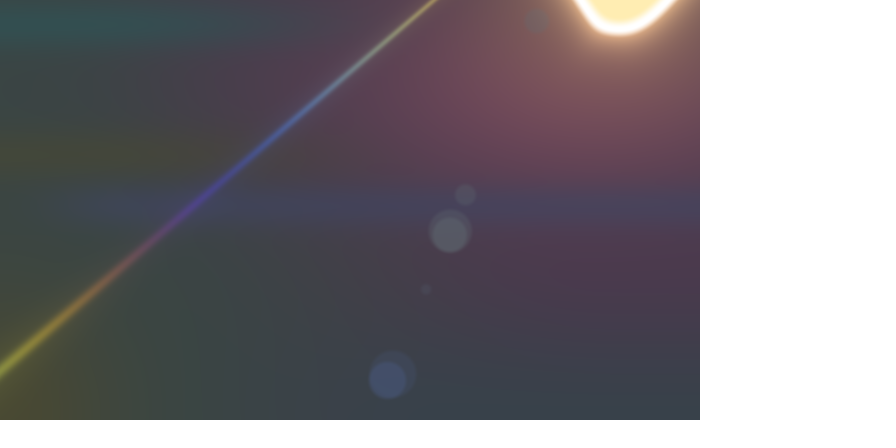
Reproduce this background procedurally as a Shadertoy shader.

```glsl
// A dusky lens flare panel with a prismatic streak and pale ghosts, set on white.

// Layout, in units of the canvas height
const vec2 PANEL_CORNER = vec2(1.5625, 0.0625);
const vec2 STREAK_START = vec2(0.0, 0.172);
const vec2 STREAK_END = vec2(0.969, 1.0);
const vec2 FLARE_CENTRE = vec2(1.39, 1.02);
const float FLARE_RADIUS = 0.100;
const float FLARE_ROUNDING = 90.0;
const float STREAK_WIDTH = 0.011;
const float STREAK_GAIN = 0.23;

// Palette
const vec3 MOSS = vec3(0.225, 0.27, 0.265);
const vec3 SLATE = vec3(0.22, 0.255, 0.29);
const vec3 PLUM = vec3(0.285, 0.225, 0.30);
const vec3 ROSE = vec3(0.44, 0.27, 0.355);
const vec3 TEAL = vec3(0.19, 0.32, 0.33);
const vec3 OLIVE = vec3(0.29, 0.285, 0.19);
const vec3 INDIGO = vec3(0.25, 0.27, 0.38);
const vec3 AMBER = vec3(0.63, 0.49, 0.36);
const vec3 CREAM = vec3(1.0, 0.93, 0.70);

// Ghost discs: centre, radius, opacity
const int GHOST_COUNT = 7;
const vec4 GHOSTS[GHOST_COUNT] = vec4[](
    vec4(1.005, 0.484, 0.050, 0.32), vec4(1.004, 0.476, 0.040, 0.45),
    vec4(1.039, 0.565, 0.025, 0.30), vec4(1.198, 0.953, 0.029, 0.28),
    vec4(0.951, 0.354, 0.013, 0.22), vec4(0.865, 0.151, 0.043, 0.50),
    vec4(0.877, 0.165, 0.054, 0.25));
const vec3 GHOST_BLUE = vec3(0.28, 0.34, 0.48);
const vec3 GHOST_GREY = vec3(0.37, 0.41, 0.44);

float glow(vec2 p, vec2 centre, vec2 size) {
    vec2 q = (p - centre) / size;
    return exp(-dot(q, q));
}

float band(float y, float centre, float width) {
    float q = (y - centre) / width;
    return exp(-q * q);
}

vec3 backdrop(vec2 p) {
    vec3 col = mix(MOSS, PLUM, smoothstep(0.25, 1.3, p.x + 0.35 * (p.y - 0.5)));
    col = mix(col, SLATE, (1.0 - smoothstep(0.06, 0.42, p.y)) * smoothstep(0.3, 1.0, p.x));
    col = mix(col, PLUM, 0.6 * glow(p, vec2(0.65, 0.85), vec2(0.38, 0.28)));
    col = mix(col, ROSE, 0.90 * glow(p, vec2(1.28, 0.80), vec2(0.52, 0.24)));

    // Horizontal coloured bands, stronger to the left
    float left = 1.0 - smoothstep(0.2, 1.0, p.x);
    col = mix(col, TEAL, 0.75 * left * band(p.y, 0.945, 0.055));
    col = mix(col, OLIVE, 0.50 * left * band(p.y, 0.655, 0.06));
    col = mix(col, INDIGO, 0.60 * smoothstep(0.0, 0.3, p.x) * band(p.y, 0.54, 0.05));

    // Olive corner and warm halo
    col = mix(col, OLIVE, 0.90 * glow(p, vec2(0.0, 0.08), vec2(0.26, 0.28)));
    col = mix(col, AMBER, 0.60 * glow(p, FLARE_CENTRE, vec2(0.34, 0.26)));
    return col;
}

// Spectral tint cycling from yellow through pink, blue and cyan back to yellow
vec3 spectrum(float t) {
    return 0.5 + 0.5 * cos(6.28318 * (t - vec3(0.10, 0.93, 0.64)));
}

vec3 streak(vec2 p) {
    vec2 axis = STREAK_END - STREAK_START;
    vec2 q = p - STREAK_START;
    float along = dot(q, axis) / dot(axis, axis);
    float across = (q.x * axis.y - q.y * axis.x) / length(axis);
    float width = STREAK_WIDTH * mix(1.25, 0.55, clamp(along, 0.0, 1.0));
    float core = band(across, 0.0, width);
    float haze = 0.18 * band(across, 0.0, 4.0 * width);
    return STREAK_GAIN * spectrum(along) * (core + haze);
}

float edgeDistance(vec2 q, float degrees) {
    float a = radians(degrees);
    return dot(q, vec2(cos(a), sin(a))) - FLARE_RADIUS;
}

// Smooth maximum of four edges gives a rounded polygon
float flareDistance(vec2 p) {
    vec2 q = p - FLARE_CENTRE;
    vec4 d = vec4(edgeDistance(q, 212.6), edgeDistance(q, 262.0),
                  edgeDistance(q, 294.0), edgeDistance(q, 318.0));
    return log(dot(exp(FLARE_ROUNDING * d), vec4(1.0))) / FLARE_ROUNDING;
}

void mainImage(out vec4 fragColor, in vec2 fragCoord) {
    vec2 p = fragCoord / iResolution.y;
    float pixel = 1.0 / iResolution.y;
    vec3 col = backdrop(p) + streak(p);

    for (int i = 0; i < GHOST_COUNT; i++) {
        vec4 g = GHOSTS[i];
        float disc = 1.0 - smoothstep(-0.008, 0.004, length(p - g.xy) - g.z);
        vec3 tint = mix(GHOST_BLUE, GHOST_GREY, smoothstep(0.15, 0.5, g.y));
        col = mix(col, tint, g.w * disc);
    }

    // Flare: soft bloom, white rim and cream heart
    float d = flareDistance(p);
    col += vec3(0.40, 0.34, 0.20) * exp(-max(d, 0.0) / 0.032);
    vec3 heart = mix(vec3(1.0), CREAM, smoothstep(0.012, 0.035, -d));
    col = mix(col, heart, 1.0 - smoothstep(-0.008, 0.010, d));

    // White surround
    vec2 inside = smoothstep(-0.5 * pixel, 0.5 * pixel,
                             vec2(PANEL_CORNER.x - p.x, p.y - PANEL_CORNER.y));
    col = mix(vec3(1.0), col, inside.x * inside.y);
    fragColor = vec4(clamp(col, 0.0, 1.0), 1.0);
}
```
